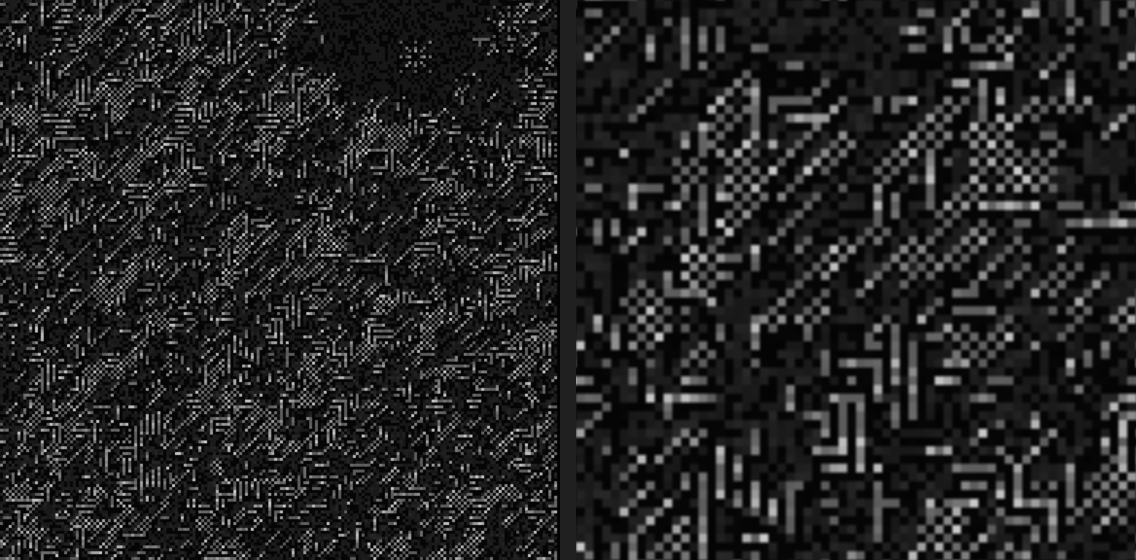
Left, the full canvas; right, a detail of the centre.
Reproduce this texture procedurally as a WebGL 2 fragment shader.

```glsl
#version 300 es
precision highp float;

uniform vec2 u_resolution;
out vec4 fragColor;

#define GRID 192.0          // cells across the canvas
#define BUMPS 8.0           // relief bumps across the canvas
#define PATCH 5.0           // cells across an area of parallel strokes
#define STROKE_SHARE 0.43
#define DIAGONAL_SHARE 0.5  // patches with rising strokes
#define SOFTNESS 0.3        // half width of the blend between cells
#define BLACK 0.022
#define GREY 0.092
#define LIT 0.36
#define GLINT 0.44

float hash(vec2 p) {
    vec3 q = fract(vec3(p.xyx) * vec3(0.1031, 0.1030, 0.0973));
    q += dot(q, q.yzx + 33.33);
    return fract((q.x + q.y) * q.z);
}

// Cellular noise: crescents on the upper left side of scattered bumps
float crescents(vec2 p) {
    vec2 base = floor(p);
    float rim = 0.0;
    for (int j = -1; j <= 1; j++) {
        for (int i = -1; i <= 1; i++) {
            vec2 id = base + vec2(i, j);
            vec2 centre = id + 0.1 + 0.8 * vec2(hash(id + 17.0), hash(id + 59.0));
            float radius = mix(0.35, 0.65, hash(id + 83.0));
            vec2 d = p - centre;
            float dist = length(d);
            float band = 1.0 - smoothstep(0.04, 0.2, abs(dist - radius));
            float facing = dot(d / max(dist, 0.001), vec2(-0.707, 0.707));
            rim = max(rim, band * smoothstep(0.0, 0.8, facing));
        }
    }
    return rim;
}

// Quiet patch near the upper right corner, with a wavy border
float calmness(vec2 uv) {
    vec2 d = (uv - vec2(0.71, 0.94)) / vec2(0.19, 0.13);
    float wave = 0.12 * sin(uv.x * 47.0) + 0.1 * sin(uv.y * 61.0 + uv.x * 23.0);
    return 1.0 - smoothstep(0.8, 1.15, length(d) + wave);
}

float strokeDensity(vec2 uv) {
    float swell = sin(uv.x * 19.0 + 3.0 * sin(uv.y * 11.0)) * sin(uv.y * 23.0 - uv.x * 13.0);
    float density = 0.72 + 1.15 * crescents(uv * BUMPS) + 0.12 * swell;
    return density * (1.0 - calmness(uv));
}

// Random value shared by all cells of one stroke
float strokeValue(float along, float across, float len, float salt) {
    float shift = floor(hash(vec2(across, salt)) * len);
    return hash(vec2(floor((along + shift) / len) + salt, across + 300.0));
}

// Small eight-armed flakes
bool inFlake(vec2 cell) {
    for (int i = 0; i < 3; i++) {
        vec2 centre = floor(GRID * (vec2(0.57, 0.84) + float(i) * vec2(0.17, 0.06)));
        vec2 d = abs(cell - centre);
        float reach = max(d.x, d.y);
        bool onArm = d.x == d.y || min(d.x, d.y) == 0.0;
        if (onArm && reach > 1.0 && reach < 6.0 && mod(reach, 3.0) != 1.0) return true;
    }
    return false;
}

// Direction choice of the nearest patch, in irregular cellular areas
float patchKind(vec2 cell) {
    vec2 p = cell / PATCH;
    float nearest = 9.0;
    float kind = 0.0;
    for (int k = 0; k < 9; k++) {
        vec2 id = floor(p) + vec2(k % 3 - 1, k / 3 - 1);
        vec2 d = id + vec2(hash(id + 23.0), hash(id + 97.0)) - p;
        float dist = dot(d, d);
        if (dist < nearest) {
            nearest = dist;
            kind = hash(id + 151.0);
        }
    }
    return kind;
}

bool isLit(vec2 cell, float density) {
    float share = STROKE_SHARE * density;
    float kind = patchKind(cell);
    float diagonal = cell.x - cell.y;
    bool lit;
    if (kind < DIAGONAL_SHARE)
        lit = mod(diagonal, 2.0) == 0.0 && strokeValue(cell.x, diagonal + 400.0, 4.0, 11.0) < share;
    else if (kind < 0.5 + 0.5 * DIAGONAL_SHARE)
        lit = mod(cell.y, 2.0) == 0.0 && strokeValue(cell.x, cell.y, 3.0, 37.0) < share;
    else
        lit = mod(cell.x, 2.0) == 0.0 && strokeValue(cell.y, cell.x, 3.0, 71.0) < share;
    return lit || inFlake(cell);
}

// Grey level of one cell: lit stroke, its shadow, or speckled ground
float cellLevel(vec2 cell) {
    vec2 uv = (cell + 0.5) / GRID;
    if (uv.x > 0.993) return BLACK * 0.5;
    float density = strokeDensity(uv);
    float grain = hash(cell + 131.0);
    if (isLit(cell, density)) return LIT + GLINT * grain * grain * grain;
    bool shaded = isLit(cell - vec2(1.0, 0.0), density) || isLit(cell + vec2(0.0, 1.0), density);
    if (shaded || hash(cell + 211.0) < 0.4) return BLACK * (0.6 + 0.6 * grain);
    return GREY + 0.08 * grain * grain * min(density, 1.0);
}

void main() {
    vec2 p = gl_FragCoord.xy / u_resolution * GRID - 0.5;
    vec2 cell = floor(p);
    vec2 blend = smoothstep(0.5 - SOFTNESS, 0.5 + SOFTNESS, p - cell);
    float lower = mix(cellLevel(cell), cellLevel(cell + vec2(1.0, 0.0)), blend.x);
    float upper = mix(cellLevel(cell + vec2(0.0, 1.0)), cellLevel(cell + 1.0), blend.x);
    fragColor = vec4(vec3(mix(lower, upper, blend.y)), 1.0);
}
```
